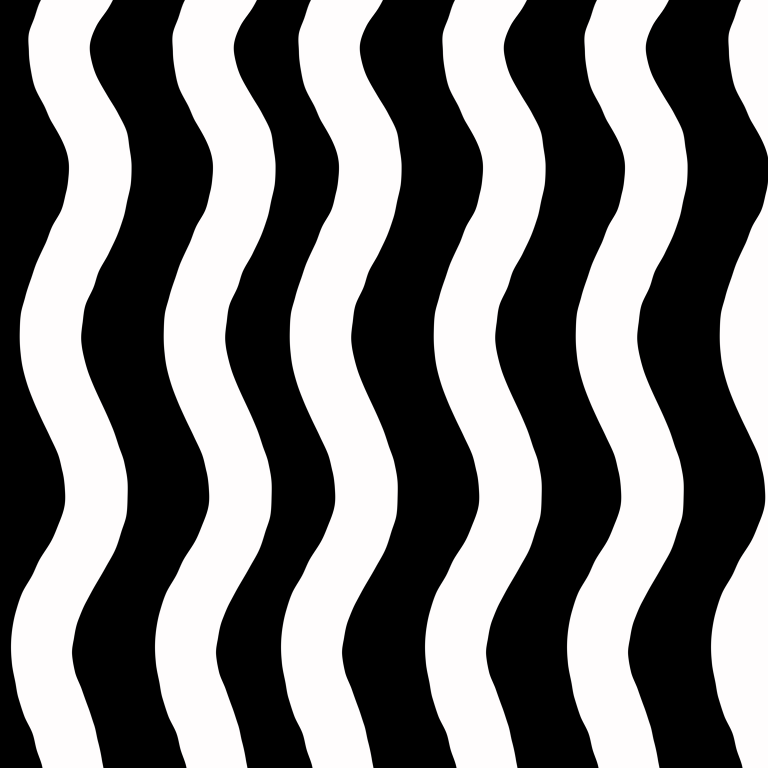
Write a Shadertoy shader that draws this pattern.

```glsl
// Upright wavy white ribbons on black, with slightly hand-cut edges.
#define STRIPES 6
#define PITCH 0.1875
#define PAIR_SHIFT 0.0234
#define LATE_SHIFT 0.0026
#define HALF_WIDTH 0.0401
#define WOBBLE 0.0013
#define WOBBLE_FREQ 44.0
#define INK vec3(0.0)
#define PAPER vec3(1.0, 0.992, 0.994)

const float PI = 3.14159265;

// Turning points of the centre line: height, horizontal position
const vec2 TURNS[7] = vec2[7](
    vec2(-0.022, 0.0964), vec2(0.157, 0.0544), vec2(0.356, 0.1257),
    vec2(0.563, 0.0658), vec2(0.783, 0.1309), vec2(0.935, 0.0775),
    vec2(1.078, 0.1302));

float hash(float n) {
    n = fract(n * 0.1031);
    n *= n + 33.33;
    return fract(n * (n + n));
}

float noise(float t) {
    float cell = floor(t);
    return mix(hash(cell), hash(cell + 1.0), smoothstep(0.0, 1.0, t - cell));
}

// Centre line at height y: position and slope, eased between turns
vec2 centreLine(float y) {
    vec2 line = vec2(TURNS[0].y, 0.0);
    for (int i = 0; i < 6; i++) {
        vec2 a = TURNS[i], b = TURNS[i + 1];
        if (y >= a.x && y < b.x) {
            float rise = b.x - a.x;
            float phase = PI * (y - a.x) / rise;
            line.x = mix(a.y, b.y, 0.5 - 0.5 * cos(phase));
            line.y = 0.5 * (b.y - a.y) * PI / rise * sin(phase);
        }
    }
    return line;
}

// Left offset of a ribbon, with the uneven gaps between them
float ribbonStart(int i) {
    float n = float(i);
    return n * PITCH - PAIR_SHIFT * step(2.0, n) - LATE_SHIFT * step(4.0, n);
}

void mainImage(out vec4 fragColor, in vec2 fragCoord) {
    vec2 uv = fragCoord / iResolution.xy;
    float pixel = 1.0 / min(iResolution.x, iResolution.y);

    // The slope widens the horizontal section to keep the thickness even
    vec2 line = centreLine(uv.y);
    float stretch = sqrt(1.0 + line.y * line.y);

    // Each side has its own small wobble, shared by all ribbons
    float leftCut = WOBBLE * (2.0 * noise(uv.y * WOBBLE_FREQ + 7.0) - 1.0);
    float rightCut = WOBBLE * (2.0 * noise(uv.y * WOBBLE_FREQ + 131.5) - 1.0);

    // Signed distance to the nearest ribbon
    float dist = 1.0;
    for (int i = 0; i < STRIPES; i++) {
        float x = (uv.x - line.x - ribbonStart(i)) / stretch;
        float ribbon = max(leftCut - x, x + rightCut) - HALF_WIDTH;
        dist = min(dist, ribbon);
    }

    float cover = smoothstep(-0.7 * pixel, 0.7 * pixel, dist);
    fragColor = vec4(mix(PAPER, INK, cover), 1.0);
}
```
